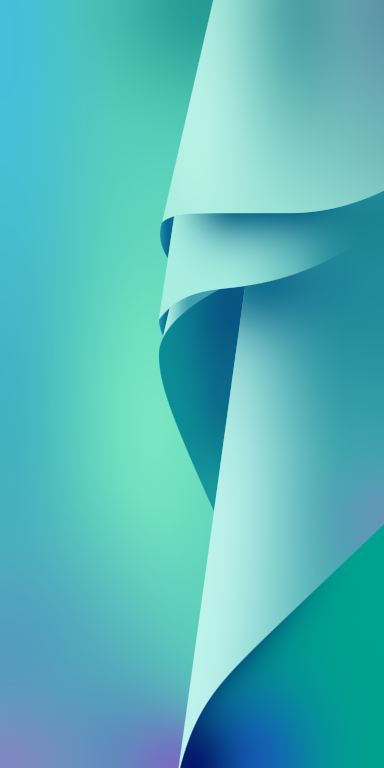
A WebGL 2 fragment shader for this background:

```glsl
#version 300 es
precision highp float;
// Folded sheets of pale mint paper over a soft blue-green backdrop.
// Each sheet is a mask cut by lines and smooth curves, coloured by
// a base tone with elliptical glows and shadows along its folds.
uniform vec2 u_resolution;
out vec4 outColor;

// Antialiased coverage, one where d is positive
float cover(float d) {
    return clamp(0.5 + d / max(fwidth(d), 1e-5), 0.0, 1.0);
}

// Blend an elliptical glow into a colour
vec3 glow(vec3 base, vec3 tone, vec2 offset, vec2 radius) {
    vec2 q = offset / radius;
    return mix(base, tone, exp(-dot(q, q)));
}

vec3 backdrop(vec2 p) {
    vec3 c = vec3(0.35, 0.82, 0.73);
    c = glow(c, vec3(0.25, 0.69, 0.74), p - vec2(0.0, 0.95), vec2(0.20, 0.75));
    c = glow(c, vec3(0.27, 0.75, 0.86), p - vec2(0.0, 1.90), vec2(0.21, 0.70));
    c = glow(c, vec3(0.14, 0.61, 0.58), p - vec2(0.54, 2.0), vec2(0.25, 0.25));
    c = glow(c, vec3(0.47, 0.90, 0.76), p - vec2(0.40, 0.88), vec2(0.17, 0.45));
    c = glow(c, vec3(0.32, 0.62, 0.75), p - vec2(0.0, 0.30), vec2(0.32, 0.30));
    c = glow(c, vec3(0.30, 0.61, 0.73), p - vec2(0.27, 0.05), vec2(0.24, 0.25));
    c = glow(c, vec3(0.50, 0.53, 0.76), p - vec2(0.0), vec2(0.25, 0.18));
    return glow(c, vec3(0.46, 0.43, 0.76), p - vec2(0.46, 0.0), vec2(0.16, 0.14));
}

vec3 topSheet(vec2 p) {
    vec3 c = vec3(0.64, 0.91, 0.86);
    c = glow(c, vec3(0.73, 0.95, 0.91), p - vec2(0.52, 1.70), vec2(0.12, 0.34));
    c = glow(c, vec3(0.48, 0.78, 0.76), p - vec2(1.05, 1.62), vec2(0.20, 0.28));
    c = glow(c, vec3(0.28, 0.65, 0.65), p - vec2(0.79, 2.0), vec2(0.15, 0.36));
    return glow(c, vec3(0.35, 0.57, 0.65), p - vec2(1.04, 2.0), vec2(0.22, 0.34));
}

vec3 lowerSheet(vec2 p, float fromEdge) {
    float width = mix(0.46, 0.28, clamp(p.y / 1.25, 0.0, 1.0));
    vec3 c = mix(vec3(0.74, 0.95, 0.92), vec3(0.27, 0.67, 0.69), smoothstep(0.0, width, fromEdge));
    c = glow(c, vec3(0.13, 0.55, 0.61), p - vec2(1.0, 1.25), vec2(0.36, 0.36));
    c = glow(c, vec3(0.07, 0.43, 0.56), p - vec2(0.69, 1.27), vec2(0.18, 0.13));
    c = glow(c, vec3(0.10, 0.51, 0.57), p - vec2(0.90, 1.43), vec2(0.30, 0.10));
    return glow(c, vec3(0.40, 0.58, 0.73), p - vec2(1.03, 0.64), vec2(0.16, 0.13));
}

vec3 leaf(vec2 p) {
    vec3 c = vec3(0.05, 0.56, 0.59);
    c = glow(c, vec3(0.05, 0.44, 0.55), p - vec2(0.58, 0.97), vec2(0.07, 0.20));
    c = glow(c, vec3(0.03, 0.33, 0.51), p - vec2(0.61, 1.20), vec2(0.12, 0.19));
    return glow(c, vec3(0.10, 0.60, 0.62), p - vec2(0.55, 0.68), vec2(0.08, 0.12));
}

vec3 corner(vec2 p, float depth) {
    vec3 c = vec3(0.0, 0.63, 0.56);
    c = glow(c, vec3(0.08, 0.38, 0.72), p - vec2(0.66, 0.02), vec2(0.16, 0.20));
    float shade = exp(-max(depth, 0.0) / 0.07) * (1.0 - smoothstep(0.60, 0.95, p.x));
    c = mix(c, vec3(0.01, 0.30, 0.47), 0.85 * shade);
    return glow(c, vec3(0.02, 0.09, 0.42), p - vec2(0.50, 0.0), vec2(0.11, 0.15));
}

void main() {
    // Canvas units: x from 0 to 1, y from 0 to 2
    vec2 p = gl_FragCoord.xy / u_resolution * vec2(1.0, 2.0);
    float x = p.x, y = p.y;

    // Lower rims of the three sheets, as heights over x
    float rimX = max(x, 0.40);
    float topRim = 1.445 + 0.98 * pow(max(x - 0.755, 0.0), 2.0) - 0.022 * exp((0.424 - rimX) / 0.03);
    float midRim = 1.255 + 0.90 * pow(max(x - 0.58, 0.0), 2.0) - 0.083 * exp((0.417 - rimX) / 0.065);
    float lowRim = 0.95 * (x - 0.469) + 0.13 * (1.0 - exp((0.469 - rimX) / 0.045));

    // Left sides of the sheets, as signed distances along x
    float topSide = x - 0.4245 - 0.23 * (y - 1.432);
    float midSide = x - 0.453 - 0.15 * (y - 1.432);
    float lowSide = x - 0.465 - 0.138 * y;
    float stripSide = x - 0.417 - 0.23 * (y - 1.09);
    float t = y - 1.076;
    float belly = t > 0.0 ? 5.4 * t * t : 0.47 * (sqrt(t * t + 0.0144) - 0.12);
    float leafSide = x - 0.414 - belly;

    vec3 color = backdrop(p);

    // Small dark curls where the sheets roll under
    float upperCurl = cover(x - 0.417 - 5.3 * pow(y - 1.39, 2.0)) * cover(-midSide) * cover(topRim - y);
    float lowerCurl = cover(x - 0.414 - 5.3 * pow(y - 1.17, 2.0)) * cover(-stripSide) * cover(midRim - y);
    vec3 curlTone = mix(vec3(0.10, 0.60, 0.66), vec3(0.04, 0.40, 0.57), smoothstep(0.41, 0.44, x));
    color = mix(color, curlTone, max(upperCurl, lowerCurl));

    // Pale strip and the dark leaf hanging below it
    float underMid = cover(midRim - y) * cover(-lowSide);
    vec3 stripTone = mix(vec3(0.68, 0.93, 0.89), vec3(0.25, 0.62, 0.68), smoothstep(0.43, 0.50, x));
    color = mix(color, stripTone, cover(stripSide) * cover(y - 1.085) * underMid);
    color = mix(color, leaf(p), cover(leafSide) * underMid);

    // Lower sheet and the corner it uncovers
    float lowMask = cover(lowSide) * cover(topRim - y);
    color = mix(color, lowerSheet(p, lowSide), lowMask);
    color = mix(color, corner(p, lowRim - y), cover(lowSide) * cover(lowRim - y));

    // Middle sheet, shaded by the one above and fading to the right
    vec3 mid = mix(vec3(0.66, 0.93, 0.88), vec3(0.28, 0.67, 0.69), smoothstep(0.58, 0.90, x));
    float shade = exp(-pow(max(topRim - y, 0.0) / 0.075, 1.4)) * smoothstep(0.43, 0.62, x);
    mid = mix(mid, vec3(0.05, 0.41, 0.53), 0.95 * shade);
    float midMask = cover(midSide) * cover(y - midRim) * cover(topRim - y);
    color = mix(color, mid, midMask * (1.0 - smoothstep(0.76, 0.94, x)));

    // Top sheet
    color = mix(color, topSheet(p), cover(topSide) * cover(y - topRim));
    outColor = vec4(color, 1.0);
}
```
